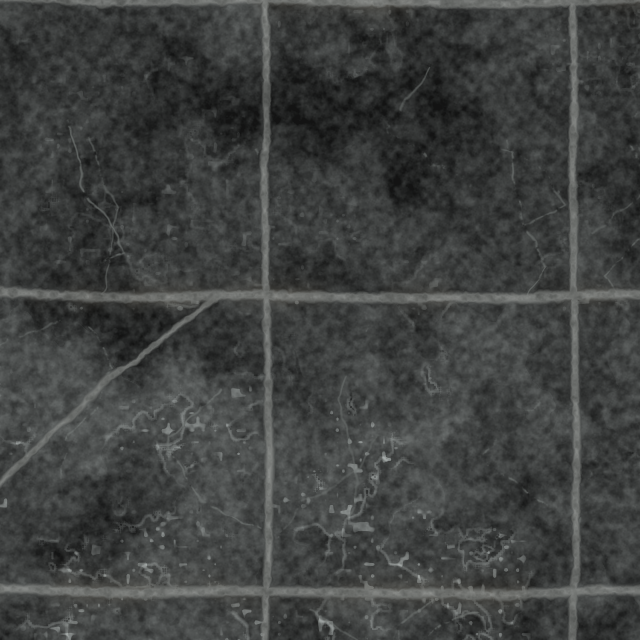
Write a Shadertoy shader that draws this texture.

```glsl
// Dark slate tiles in a grid of pale, uneven grout, about two by two tiles.
// Layered value noise gives the stone its mottling and flaked ledges;
// hashed chains of segments add thin cracks, and one wide vein cuts a tile.

const vec2  GRID_ORIGIN   = vec2(0.417, 0.077);  // one grout crossing
const vec2  TILE_SIZE     = vec2(0.481, 0.462);
const vec2  GROUT_HALF    = vec2(0.0065, 0.0085);
const vec3  GROUT_COLOR   = vec3(0.47, 0.48, 0.47);
const vec3  CRACK_COLOR   = vec3(0.45, 0.47, 0.46);
const vec3  STAIN_COLOR   = vec3(0.37, 0.34, 0.29);
const vec3  STONE_TINT    = vec3(0.975, 1.01, 1.0);
const float STONE_TONE    = 0.190;
const float TILE_VARIANCE = 0.035;
const float CLOUD_AMOUNT  = 0.30;
const float GRAIN_AMOUNT  = 0.22;
const float LOWER_WEAR    = 1.0;   // flaking of the lower rows
const float UPPER_WEAR    = 0.4;   // flaking of the upper row
const float FLAKE_WIDTH   = 0.0035;
const float CRACK_WIDTH   = 0.0032;
const float VEIN_WIDTH    = 0.0068;
const vec2  VEIN_START    = vec2(-0.02, 0.225);
const vec2  VEIN_BEND     = vec2(0.170, 0.408);
const vec2  VEIN_END      = vec2(0.345, 0.537);
const int   CRACKS        = 3;     // chains per tile
const int   CRACK_JOINTS  = 3;     // segments per chain

float hash(vec2 p) {
    vec3 q = fract(p.xyx * 0.1031);
    q += dot(q, q.yzx + 33.33);
    return fract((q.x + q.y) * q.z);
}

float noise(vec2 p) {
    vec2 i = floor(p), f = fract(p);
    f = f * f * (3.0 - 2.0 * f);
    return mix(mix(hash(i), hash(i + vec2(1, 0)), f.x),
               mix(hash(i + vec2(0, 1)), hash(i + vec2(1, 1)), f.x), f.y);
}

float fbm(vec2 p, int octaves) {
    float sum = 0.0, total = 0.0, amp = 1.0;
    for (int i = 0; i < octaves; i++) {
        sum += amp * noise(p);
        total += amp;
        p = mat2(1.6, 1.2, -1.2, 1.6) * p + 17.3;
        amp *= 0.55;
    }
    return sum / total;
}

float segmentDistance(vec2 p, vec2 a, vec2 b) {
    vec2 ab = b - a;
    return length(p - a - ab * clamp(dot(p - a, ab) / dot(ab, ab), 0.0, 1.0));
}

// Bright rim along a contour of a height field, in canvas units.
float contourRim(float height, float level) {
    float slope = max(fwidth(height) * iResolution.y, 0.001);
    return 1.0 - smoothstep(0.0, FLAKE_WIDTH, abs(height - level) / slope);
}

// Wandering cracks of one tile; p is measured from the tile corner.
float tileCracks(vec2 p, vec2 tile) {
    float mask = 0.0;
    for (int c = 0; c < CRACKS; c++) {
        vec2 seed = tile * 7.0 + vec2(float(c) * 3.7 + 40.0, 91.0);
        vec2 a = TILE_SIZE * vec2(hash(seed), 0.45 + 0.55 * hash(seed + 1.3));
        float strength = mix(0.35, 0.85, hash(seed + 2.9));
        for (int j = 0; j < CRACK_JOINTS; j++) {
            vec2 s = seed + float(j) * 5.1;
            float lean = (hash(s + 4.7) - 0.5) * 2.4;
            vec2 b = a + vec2(sin(lean), -cos(lean)) * mix(0.05, 0.16, hash(s + 6.1));
            float d = segmentDistance(p, a, b);
            mask = max(mask, strength * (1.0 - smoothstep(0.0, CRACK_WIDTH, d)));
            a = b;
        }
    }
    return mask;
}

void mainImage(out vec4 fragColor, in vec2 fragCoord) {
    vec2 uv = fragCoord / iResolution.xy;
    vec2 warp = vec2(fbm(uv * 14.0, 4), fbm(uv * 14.0 + 50.0, 4)) - 0.5;
    float grain = fbm(uv * 95.0, 3) - 0.5;
    float cloud = fbm(uv * 6.0 + warp * 1.5, 5) - 0.5;
    float patches = fbm(uv * 9.0 + 31.0, 3);

    // Grid with slowly drifting lines
    vec2 drift = vec2(noise(vec2(uv.y * 7.0, 3.0)), noise(vec2(uv.x * 5.0, 8.0))) - 0.5;
    vec2 grid = (uv - GRID_ORIGIN + drift * 0.012 + warp * 0.006) / TILE_SIZE;
    vec2 tile = floor(grid);
    vec2 lineDist = abs(grid - round(grid)) * TILE_SIZE;
    float wear = tile.y < 0.5 ? LOWER_WEAR : UPPER_WEAR;

    // Stone body
    float tone = STONE_TONE + TILE_VARIANCE * (hash(tile + 23.0) - 0.5 + 0.6 * wear);
    tone += CLOUD_AMOUNT * cloud + GRAIN_AMOUNT * grain;

    // Flaked ledges: a step in tone with a broken bright rim
    float ledge = fbm(uv * vec2(9.0, 7.0) + warp * 1.2 + tile * 13.0, 3);
    float rim = contourRim(ledge, 0.53) * smoothstep(0.45, 0.65, patches);
    tone += wear * (0.035 * smoothstep(0.52, 0.55, ledge) + 0.14 * rim);
    tone += 0.22 * wear * smoothstep(0.76, 0.92, noise(uv * 110.0)) * smoothstep(0.5, 0.7, patches);
    vec3 color = max(tone, 0.075) * STONE_TINT;

    // Thin cracks and the wide vein
    float cracks = tileCracks(fract(grid) * TILE_SIZE + warp * 0.03, tile);
    color = mix(color, CRACK_COLOR, cracks * smoothstep(0.25, 0.6, patches + grain) * 0.8);
    vec2 bent = uv + warp * 0.016;
    float vein = min(segmentDistance(bent, VEIN_START, VEIN_BEND), segmentDistance(bent, VEIN_BEND, VEIN_END));
    color = mix(color, GROUT_COLOR + grain * 0.2, 0.85 * (1.0 - smoothstep(0.25, 1.0, vein / VEIN_WIDTH + grain)));

    // Dusty, lightly stained margins, then the grout itself
    float margin = exp(-lineDist.y * 70.0) * smoothstep(0.4, 0.75, patches);
    color = mix(color, STAIN_COLOR, 0.45 * margin);
    vec2 cover = 1.0 - smoothstep(vec2(0.45), vec2(1.25), lineDist / GROUT_HALF + grain * 1.2);
    float grout = max(cover.x, cover.y) * (0.85 + 0.5 * cloud);
    color = mix(color, GROUT_COLOR + grain * 0.25, clamp(grout, 0.0, 1.0));

    fragColor = vec4(clamp(color, 0.0, 1.0), 1.0);
}
```
